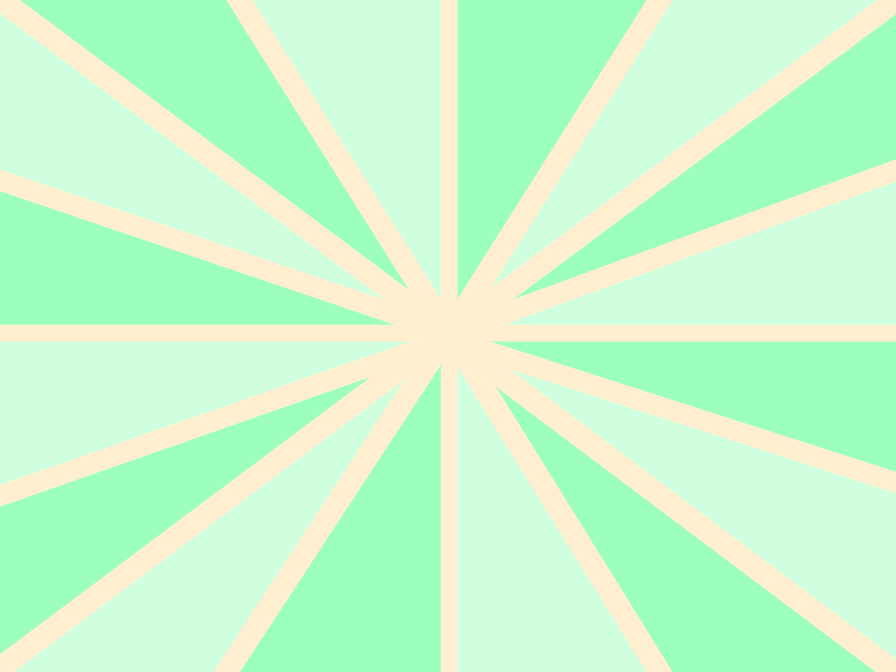
Give the GLSL for this background, as a WebGL 2 fragment shader.

```glsl
#version 300 es
precision highp float;
// Sunburst of alternating mint wedges split by cream rays from a central hub.

uniform vec2 u_resolution;
out vec4 outColor;

const vec3 PALE_MINT = vec3(0.81, 1.0, 0.87);
const vec3 MINT = vec3(0.61, 1.0, 0.74);
const vec3 CREAM = vec3(1.0, 0.933, 0.812);
const vec2 HUB = vec2(0.5013, 0.5043);

// Each ray: direction in degrees, sideways shift in canvas heights.
const int RAY_COUNT = 16;
const vec2 RAYS[RAY_COUNT] = vec2[](
    vec2(0.0, 0.0), vec2(20.1, -0.001), vec2(36.7, 0.0), vec2(57.7, 0.0),
    vec2(90.0, 0.0), vec2(122.2, 0.0), vec2(143.3, 0.001), vec2(161.3, -0.001),
    vec2(180.0, 0.0), vec2(199.3, 0.0076), vec2(216.8, -0.001), vec2(236.8, -0.001),
    vec2(270.0, 0.0), vec2(301.8, 0.0005), vec2(323.1, -0.0054), vec2(342.2, -0.0083));

// Diagonal rays are a little wider than those along the axes.
float rayHalfWidth(float angle) {
    return 0.0126 + 0.0044 * abs(sin(2.0 * angle));
}

// Signed distance to a straight band that starts at the hub.
float rayDistance(vec2 p, float angle, float shift) {
    vec2 along = vec2(cos(angle), sin(angle));
    float side = dot(p, vec2(-along.y, along.x)) - shift;
    return max(abs(side) - rayHalfWidth(angle), -dot(p, along));
}

void main() {
    vec2 p = (gl_FragCoord.xy - HUB * u_resolution) / u_resolution.y;
    float pixel = 1.0 / u_resolution.y;
    float heading = mod(degrees(atan(p.y, p.x)), 360.0);

    // Find the nearest ray and count the rays passed on the way round.
    float nearest = 1.0;
    int passed = 0;
    for (int i = 0; i < RAY_COUNT; i++) {
        nearest = min(nearest, rayDistance(p, radians(RAYS[i].x), RAYS[i].y));
        passed += int(heading >= RAYS[i].x);
    }

    // Wedges alternate in colour, with the rays on top.
    vec3 wedge = passed % 2 == 1 ? PALE_MINT : MINT;
    float ray = 1.0 - smoothstep(-0.5 * pixel, 0.5 * pixel, nearest);
    outColor = vec4(mix(wedge, CREAM, ray), 1.0);
}
```
